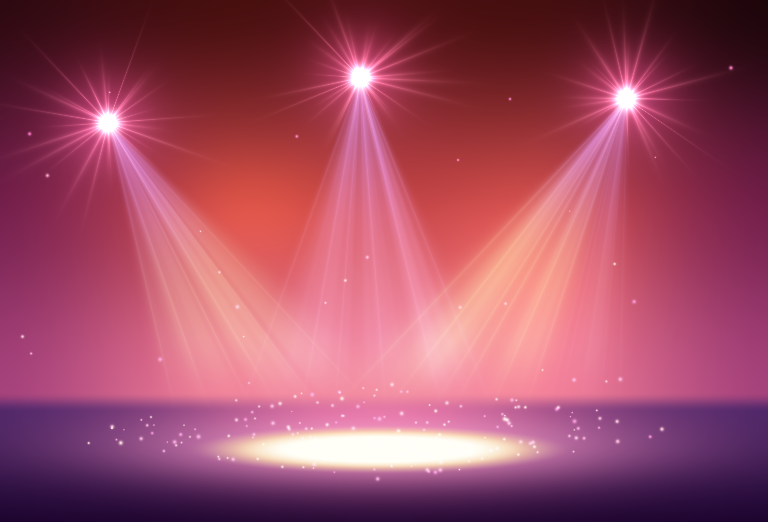
Give the GLSL for this background, as a Shadertoy shader.

```glsl
#define HORIZON 0.231
#define POOL_CENTER vec2(0.495, 0.139)
#define POOL_RADIUS vec2(0.265, 0.034)
#define STAR_RAYS 28
#define BEAM_LINES 6
#define FLOOR_SPARKS 190
#define AIR_SPARKS 28
#define SPARK_SIZE 0.0026

float hash(float n) {
    return fract(sin(n * 127.1 + 3.7) * 4375.85);
}

float noise(float x) {
    float cell = floor(x), f = fract(x);
    return mix(hash(cell), hash(cell + 1.0), f * f * (3.0 - 2.0 * f));
}

vec3 screen(vec3 base, vec3 light) {
    return 1.0 - (1.0 - base) * (1.0 - clamp(light, 0.0, 1.0));
}

float blob(vec2 uv, vec2 center, vec2 size) {
    vec2 d = (uv - center) / size;
    return exp(-dot(d, d));
}

vec3 wall(vec2 uv) {
    float low = smoothstep(0.24, 0.66, uv.y), high = smoothstep(0.56, 1.0, uv.y);
    vec3 middle = mix(vec3(0.94, 0.48, 0.58), vec3(0.75, 0.25, 0.25), low);
    middle = mix(middle, vec3(0.25, 0.05, 0.03), high);
    vec3 side = mix(vec3(0.64, 0.25, 0.48), vec3(0.43, 0.11, 0.28), low);
    side = mix(side, vec3(0.16, 0.03, 0.05), high);
    vec3 col = mix(middle, side, smoothstep(0.18, 0.53, abs(uv.x - 0.5)));
    col += vec3(0.12, 0.07, 0.01) * blob(uv, vec2(0.33, 0.6), vec2(0.11, 0.12));
    col += vec3(0.13, 0.09, 0.06) * blob(uv, vec2(0.70, 0.50), vec2(0.13, 0.18));
    return col * (1.0 - 0.4 * blob(uv, vec2(0.98, 1.0), vec2(0.2, 0.2)));
}

vec3 stageFloor(vec2 uv) {
    float depth = clamp(uv.y / HORIZON, 0.0, 1.0);
    vec3 col = mix(vec3(0.11, 0.015, 0.18), vec3(0.28, 0.14, 0.41), depth);
    float spread = blob(uv, vec2(0.495, 0.20), vec2(0.30, 0.12));
    return mix(col, vec3(0.88, 0.40, 0.60), spread);
}

// Soft fan of light with thin bright lines inside it
vec3 beam(vec2 p, vec2 lamp, vec2 fan, vec3 tint, float seed) {
    vec2 d = p - lamp;
    float r = length(d), angle = atan(d.x, -d.y);
    float mask = smoothstep(fan.x - 0.09, fan.x + 0.14, angle)
               * (1.0 - smoothstep(fan.y - 0.14, fan.y + 0.09, angle));
    float streaks = 0.4 + 0.45 * noise(angle * 15.0 + seed) + 0.25 * noise(angle * 37.0 + seed);
    float fade = smoothstep(HORIZON - 0.04, HORIZON + 0.13, p.y);
    vec3 hue = mix(vec3(0.80, 0.50, 0.92), tint, smoothstep(0.08, 0.42, r));
    float light = mask * streaks * 0.66 * (1.0 - 0.15 * r);
    for (int i = 0; i < BEAM_LINES; i++) {
        float t = (float(i) + 0.7 * hash(seed + float(i))) / float(BEAM_LINES);
        float a = mix(fan.x - 0.06, fan.y + 0.06, t);
        float across = abs(dot(d, vec2(cos(a), sin(a))));
        float ahead = step(0.0, dot(d, vec2(sin(a), -cos(a))));
        light += 0.2 * ahead * exp(-across / 0.0026) * (1.0 - 0.5 * r);
    }
    return hue * light * fade;
}

// Lamp core, halo and tapered rays
vec3 star(vec2 p, vec2 lamp, float seed) {
    vec2 d = p - lamp;
    float r = length(d), rays = 0.0;
    for (int i = 0; i < STAR_RAYS; i++) {
        float k = float(i) + seed * 31.0;
        float a = 6.2832 * (float(i) + hash(k)) / float(STAR_RAYS);
        vec2 dir = vec2(cos(a), sin(a));
        float along = dot(d, dir), across = abs(dot(d, vec2(-dir.y, dir.x)));
        float reach = mix(0.10, 0.29, hash(k + 9.3));
        float position = max(along, 0.0) / reach;
        float taper = max(1.0 - position, 0.0);
        float width = mix(0.0012, 0.0055, hash(k + 4.1)) * (0.35 + position);
        rays += smoothstep(0.0, 0.01, along) * taper * taper * exp(-across / width);
    }
    vec3 light = vec3(1.0, 0.48, 0.57) * rays * 0.72;
    light += vec3(0.72, 0.24, 0.42) * exp(-r * r / 0.007) * 0.55;
    light += vec3(0.42, 0.10, 0.28) * exp(-r / 0.12) * 0.65;
    return light + vec3(1.4, 1.25, 1.15) * exp(-r * r / 0.00045);
}

float spark(vec2 p, vec2 center, float size) {
    vec2 d = (p - center) / size;
    return exp(-dot(d, d));
}

vec3 sparks(vec2 p, float aspect) {
    vec3 light = vec3(0.0);
    for (int i = 0; i < FLOOR_SPARKS + AIR_SPARKS; i++) {
        float k = float(i) * 1.37;
        float x = hash(k), y = hash(k + 51.3), size = hash(k + 17.9);
        float spread = x + hash(k + 83.1) - 1.0;
        vec2 center = vec2(0.49 + 0.42 * spread, 0.175 + 0.16 * (y - 0.5) * (1.2 - abs(spread)));
        if (i >= FLOOR_SPARKS) center = vec2(x, mix(0.26, 0.9, y));
        center.x *= aspect;
        vec3 tint = mix(vec3(1.0, 0.35, 0.75), vec3(1.0, 0.9, 0.75), hash(k + 7.7));
        light += tint * spark(p, center, SPARK_SIZE * (0.5 + size));
    }
    return light;
}

void mainImage(out vec4 fragColor, in vec2 fragCoord) {
    vec2 uv = fragCoord / iResolution.xy;
    float aspect = iResolution.x / iResolution.y;
    vec2 scale = vec2(aspect, 1.0), p = uv * scale;
    vec2 left = vec2(0.141, 0.765) * scale;
    vec2 center = vec2(0.469, 0.851) * scale;
    vec2 right = vec2(0.816, 0.811) * scale;

    vec3 col = mix(stageFloor(uv), wall(uv), smoothstep(HORIZON - 0.02, HORIZON + 0.018, uv.y));
    col = screen(col, beam(p, left, vec2(0.24, 0.78), vec3(0.88, 0.68, 0.44), 2.0));
    col = screen(col, beam(p, center, vec2(-0.31, 0.38), vec3(0.88, 0.42, 0.60), 13.0));
    col = screen(col, beam(p, right, vec2(-0.76, -0.30), vec3(1.0, 0.76, 0.42), 27.0));
    col = screen(col, beam(p, right, vec2(-0.28, -0.04), vec3(0.65, 0.34, 0.42), 41.0) * 0.6);

    // Bright pool on the floor
    float pool = length((p - POOL_CENTER * scale) / POOL_RADIUS);
    col = screen(col, vec3(0.85, 0.48, 0.62) * exp(-pool * pool * 0.3) * 0.85);
    col = mix(col, vec3(1.0, 0.91, 0.66), 0.8 * smoothstep(1.4, 0.85, pool));
    col = mix(col, vec3(1.0, 1.0, 0.97), smoothstep(1.1, 0.65, pool));

    col = screen(col, star(p, left, 1.0));
    col = screen(col, star(p, center, 2.0));
    col = screen(col, star(p, right, 3.0));
    col = screen(col, sparks(p, aspect));
    fragColor = vec4(col, 1.0);
}
```
